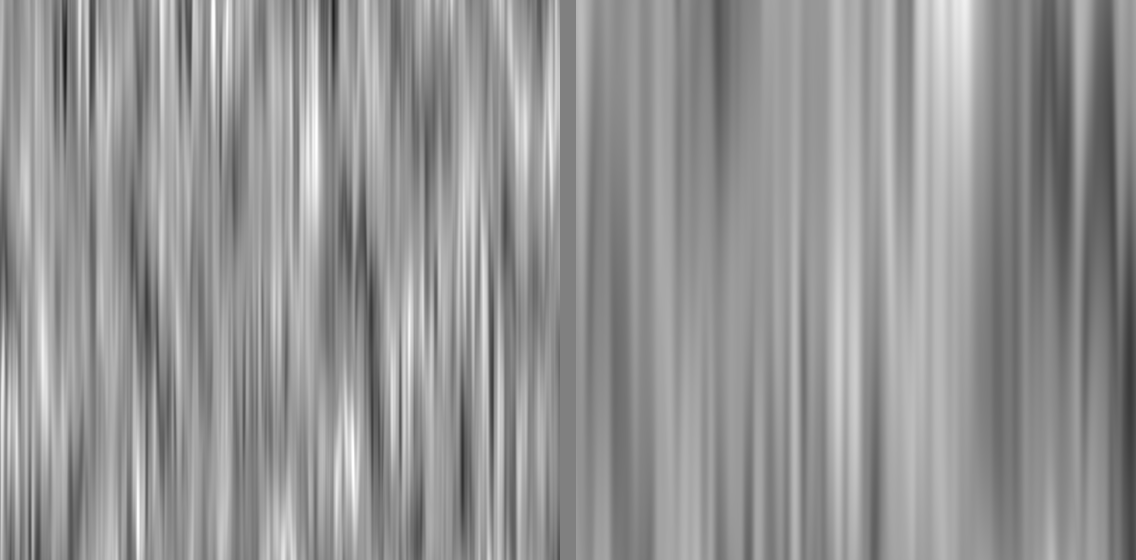
Left, the full canvas; right, a detail of the centre.
Give the GLSL for this texture, as a Shadertoy shader.

```glsl
// Grey vertical streaks: soft columns of uneven length overlaid with patches of fine upright lines.

const float BASE_GREY    = 0.594;
const vec2  BLOB_FREQ    = vec2(17.0, 2.7);   // cells across the canvas, x and y
const vec2  STREAK_FREQ  = vec2(41.0, 2.5);
const vec2  LINE_FREQ    = vec2(92.0, 1.3);
const vec2  HAIR_FREQ    = vec2(160.0, 1.6);
const vec2  PATCH_FREQ   = vec2(8.0, 2.4);
const float BLOB_GAIN    = 0.34;
const float STREAK_GAIN  = 0.20;
const float LINE_GAIN    = 0.45;
const float HAIR_GAIN    = 0.26;
const float LINE_FLOOR   = 0.20;              // line strength everywhere
const float LINE_PATCH   = 0.85;              // added inside slanted patches
const float LINE_BLOB    = 0.90;              // added where the blobs are strong
const vec2  COLUMN_FREQ  = vec2(62.0, 97.0);  // pace of the column shifts along x
const vec2  COLUMN_SHIFT = vec2(0.011, 0.17); // size of those shifts in x and y
const float TAU          = 6.2831853;

// Integer hash of a lattice cell, giving a unit gradient
vec2 gradientAt(vec2 cell, uint seed) {
    uvec2 q = uvec2(ivec2(cell) + 4096);
    uint h = q.x * 1597334677u ^ q.y * 3812015801u ^ seed * 2798796415u;
    h = (h ^ (h >> 16)) * 2146121005u;
    h = (h ^ (h >> 15)) * 2221713035u;
    h ^= h >> 16;
    float angle = TAU * float(h >> 8) / 16777216.0;
    return vec2(cos(angle), sin(angle));
}

// Gradient noise, roughly -0.7 to 0.7
float gradientNoise(vec2 p, uint seed) {
    vec2 cell = floor(p);
    vec2 f = p - cell;
    vec2 w = f * f * f * (f * (f * 6.0 - 15.0) + 10.0);
    vec2 e = vec2(1.0, 0.0);
    float a = dot(gradientAt(cell, seed), f);
    float b = dot(gradientAt(cell + e.xy, seed), f - e.xy);
    float c = dot(gradientAt(cell + e.yx, seed), f - e.yx);
    float d = dot(gradientAt(cell + e.xx, seed), f - e.xx);
    return mix(mix(a, b, w.x), mix(c, d, w.x), w.y);
}

// Stretched noise; the shear staggers the rows while the columns stay vertical
float streakNoise(vec2 uv, vec2 freq, float shear, uint seed) {
    vec2 p = uv * freq;
    p.y += shear * p.x;
    return gradientNoise(p + 0.37, seed);
}

// Shift that depends on x alone, so every column keeps straight sides
vec2 columnShift(float x) {
    return COLUMN_SHIFT * vec2(
        gradientNoise(vec2(x * COLUMN_FREQ.x, 0.5), 6u),
        gradientNoise(vec2(x * COLUMN_FREQ.y, 0.5), 7u));
}

void mainImage(out vec4 fragColor, in vec2 fragCoord) {
    vec2 uv = fragCoord / iResolution.y;
    vec2 shifted = uv + columnShift(uv.x);

    // Soft columns, flattened near the middle grey
    float blobs = streakNoise(shifted, BLOB_FREQ, 0.24, 1u);
    float streaks = streakNoise(shifted, STREAK_FREQ, -0.31, 2u);
    float shapedBlobs = blobs * (0.55 + 1.9 * abs(blobs));

    // Fine upright lines with a locally varying strength
    float patches = streakNoise(shifted, PATCH_FREQ, -0.45, 3u);
    float lineMask = LINE_FLOOR
        + LINE_PATCH * smoothstep(0.0, 0.4, patches)
        + LINE_BLOB * abs(blobs);
    float lines = streakNoise(uv, LINE_FREQ, 0.27, 4u);
    float hairs = streakNoise(uv, HAIR_FREQ, -0.23, 5u);

    float grey = BASE_GREY
        + BLOB_GAIN * shapedBlobs
        + STREAK_GAIN * streaks
        + lineMask * (LINE_GAIN * lines + HAIR_GAIN * hairs);

    fragColor = vec4(vec3(clamp(grey, 0.0, 1.0)), 1.0);
}
```
